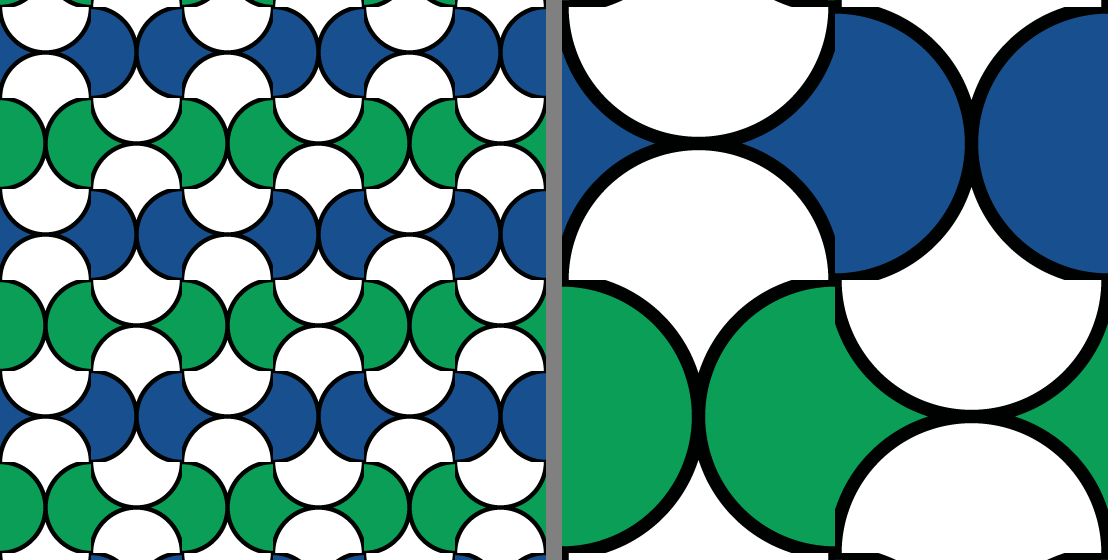
Left, the full canvas; right, a detail of the centre.
Reproduce this pattern procedurally as a Shadertoy shader.

```glsl
const float TILES_ACROSS = 6.0;
const float ARC_RADIUS = 0.5;          // in tile units
const float LINE_HALF_WIDTH = 0.0245;  // in tile units
const int AA = 4;                      // subsamples per axis

const vec3 WHITE = vec3(1.0);
const vec3 INK   = vec3(0.0, 0.005, 0.005);
const vec3 BLUE  = vec3(0.093, 0.315, 0.56);
const vec3 GREEN = vec3(0.04, 0.62, 0.34);

// Colour of the tiling at p, one tile per unit square
vec3 tileColor(vec2 p) {
    vec2 cell = floor(p);
    vec2 q = p - cell;

    // Checkerboard of upright and quarter-turned tiles
    bool turned = mod(cell.x + cell.y, 2.0) > 0.5;
    if (turned) q = q.yx;

    // Two half discs centred on opposite tile sides, touching in the middle
    vec2 fromCentre = vec2(0.5 - abs(q.x - 0.5), q.y - 0.5);
    float d = length(fromCentre) - ARC_RADIUS;
    if (abs(d) < LINE_HALF_WIDTH) return INK;

    // Rows alternate in colour; turned tiles swap disc and ground
    vec3 rowColor = mod(cell.y, 2.0) < 0.5 ? BLUE : GREEN;
    bool insideDisc = d < 0.0;
    return insideDisc != turned ? rowColor : WHITE;
}

void mainImage(out vec4 fragColor, in vec2 fragCoord) {
    vec3 sum = vec3(0.0);

    // Supersampling smooths both the arcs and the clipped tile edges
    for (int j = 0; j < AA; j++) {
        for (int i = 0; i < AA; i++) {
            vec2 jitter = (vec2(i, j) + 0.5) / float(AA) - 0.5;
            vec2 centred = fragCoord + jitter - 0.5 * iResolution.xy;
            sum += tileColor(centred / iResolution.x * TILES_ACROSS);
        }
    }
    fragColor = vec4(sum / float(AA * AA), 1.0);
}
```
